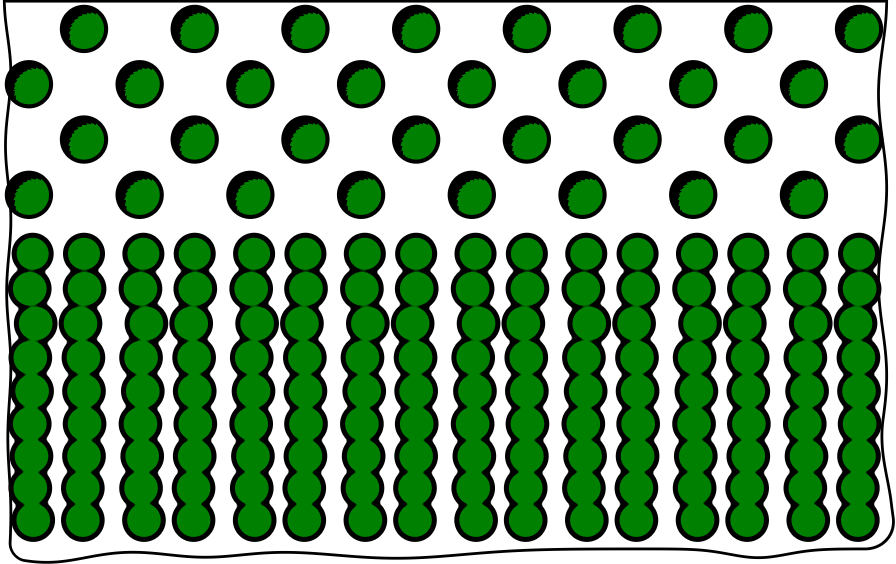
Write a WebGL 2 fragment shader that draws this pattern.

```glsl
#version 300 es
precision highp float;

uniform vec2 u_resolution;
out vec4 fragColor;

const float WIDTH = 7.68;    // canvas width in drawing units
const float PERIOD = 0.949;  // horizontal repeat of balls and bead pairs
const vec3 GREEN = vec3(0.0, 0.5, 0.0);
const vec3 INK = vec3(0.0);

float coverage(float d) {
  return clamp(0.5 - d * u_resolution.x / WIDTH, 0.0, 1.0);
}

float bump(float x, float center, float width) {
  float t = (x - center) / width;
  return exp(-t * t);
}

float smoothMin(float a, float b, float k) {
  float h = max(k - abs(a - b), 0.0) / k;
  return min(a, b) - h * h * k * 0.25;
}

// Offset from the nearest of eight repeats
float repeatX(float x, float first) {
  float k = clamp(round((x - first) / PERIOD), 0.0, 7.0);
  return x - first - k * PERIOD;
}

// Wavy sheet with rounded lower corners and a straight top
float sheetDistance(vec2 p) {
  float left = 0.065 + 0.004 * p.y + (0.028 - 0.004 * p.y) * sin(p.y * 5.0 - 1.6);
  float right = 7.565 + 0.035 * cos(p.y * 3.9) + 0.09 * smoothstep(3.6, 4.3, p.y);
  float bottom = 4.705 + 0.115 * bump(p.x, 0.4, 0.5) + 0.07 * bump(p.x, 1.75, 0.5)
    + 0.08 * bump(p.x, 3.4, 0.8) + 0.075 * bump(p.x, 6.5, 0.35);
  float radius = p.x < WIDTH * 0.5 ? 0.13 : 0.27;
  vec2 q = vec2(max(left - p.x, p.x - right), p.y - bottom) + radius;
  float d = length(max(q, 0.0)) + min(max(q.x, q.y), 0.0) - radius;
  return max(d, 0.01 - p.y);
}

// Staggered rows of balls, each with a ragged shadow at the upper left
vec3 drawBalls(vec3 color, vec2 p) {
  float row = clamp(round((p.y - 0.248) / 0.474), 0.0, 3.0);
  vec2 q = vec2(repeatX(p.x, mod(row, 2.0) < 0.5 ? 0.72 : 0.248), p.y - 0.248 - row * 0.474);
  float r = length(q);
  vec2 lit = q - vec2(0.06, 0.05);
  float ragged = 0.014 * fract(atan(lit.y, lit.x) * 4.5);
  float face = max(r - 0.172, length(lit) - 0.192 + ragged);
  color = mix(color, INK, coverage(r - 0.207));
  return mix(color, GREEN, coverage(face));
}

// Pairs of bead strings joined by narrow necks
float beadDistance(vec2 p) {
  float swayLeft[9] = float[9](0.0, -0.025, 0.026, -0.02, -0.005, -0.025, -0.01, -0.02, 0.005);
  float swayRight[9] = float[9](0.0, 0.005, -0.03, -0.005, 0.0, 0.005, 0.0, -0.01, -0.01);
  float xLeft = repeatX(p.x, 0.28);
  float xRight = repeatX(p.x, 0.72);
  float dLeft = 9.0;
  float dRight = 9.0;
  for (int i = 0; i < 9; i++) {
    float f = float(i);
    float y = p.y - 2.175 - 0.287 * f - 0.03 * sin(f * 0.449);
    float radius = i == 0 ? 0.137 : 0.144;
    dLeft = smoothMin(dLeft, length(vec2(xLeft - swayLeft[i], y)) - radius, 0.035);
    dRight = smoothMin(dRight, length(vec2(xRight - swayRight[i], y)) - radius, 0.035);
  }
  return min(dLeft, dRight);
}

void main() {
  vec2 p = gl_FragCoord.xy * WIDTH / u_resolution.x;
  p.y = u_resolution.y * WIDTH / u_resolution.x - p.y;  // measured down from the top

  // Sheet outline
  vec3 color = vec3(1.0);
  color = mix(color, INK, coverage(abs(sheetDistance(p)) - 0.012));

  color = drawBalls(color, p);

  // Beads with their dark rim
  float beads = beadDistance(p);
  color = mix(color, INK, coverage(beads - 0.043));
  color = mix(color, GREEN, coverage(beads));

  fragColor = vec4(color, 1.0);
}
```
